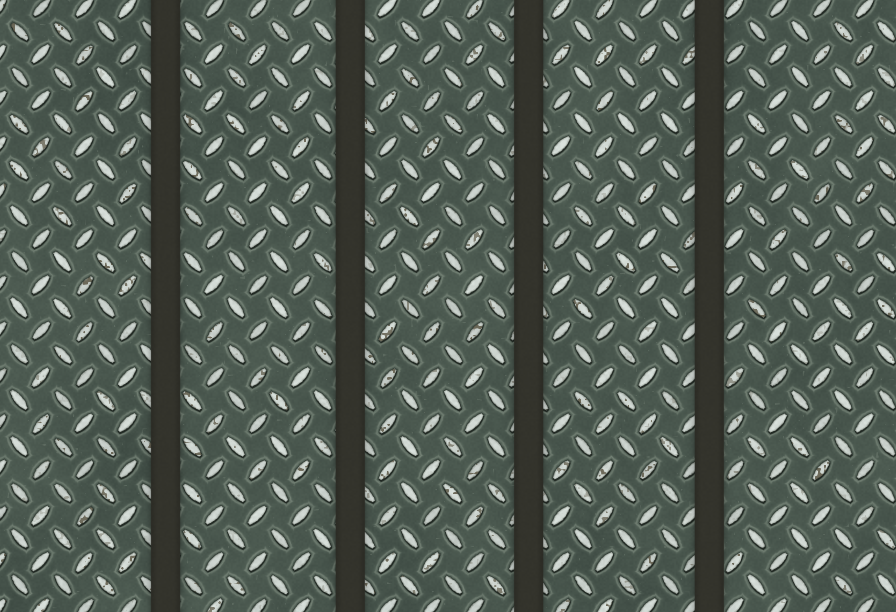
A WebGL 2 fragment shader for this texture:

```glsl
#version 300 es
precision highp float;
// Worn green diamond-plate steel, cut into five upright panels by dark gaps.

uniform vec2 u_resolution;
out vec4 outColor;

// Lengths are fractions of the canvas height.
const vec2 CELL = vec2(0.07086, 0.07543);
const vec2 LATTICE_ORIGIN = vec2(0.5276, 0.6476);
const vec2 STUD_HALF = vec2(0.0186, 0.0064);
const float STUD_TILT = 0.84;
const vec4 GAP_CENTRES = vec4(0.2705, 0.5724, 0.8638, 1.159);
const float GAP_HALF = 0.0238;

const vec3 STEEL_DARK = vec3(0.25, 0.30, 0.27);
const vec3 STEEL_LIGHT = vec3(0.35, 0.41, 0.365);
const vec3 HALO = vec3(0.50, 0.55, 0.50);
const vec3 SHADOW = vec3(0.10, 0.125, 0.105);
const vec3 STUD_RIM = vec3(0.68, 0.71, 0.68);
const vec3 STUD_FACE = vec3(0.81, 0.84, 0.82);
const vec3 RUST = vec3(0.36, 0.34, 0.27);
const vec3 GAP = vec3(0.20, 0.20, 0.17);

float hash(vec2 p) {
    vec3 q = fract(vec3(p.xyx) * 0.1031);
    q += dot(q, q.yzx + 33.33);
    return fract((q.x + q.y) * q.z);
}

float noise(vec2 p) {
    vec2 i = floor(p), f = fract(p);
    f = f * f * (3.0 - 2.0 * f);
    return mix(mix(hash(i), hash(i + vec2(1, 0)), f.x),
               mix(hash(i + vec2(0, 1)), hash(i + vec2(1, 1)), f.x), f.y);
}

float fbm(vec2 p) {
    float sum = 0.0, gain = 0.5;
    for (int i = 0; i < 4; i++) {
        sum += gain * noise(p);
        p = p * 2.1 + 17.0;
        gain *= 0.5;
    }
    return sum / 0.9375;
}

vec2 rotate(vec2 p, float angle) {
    float c = cos(angle), s = sin(angle);
    return vec2(c * p.x + s * p.y, c * p.y - s * p.x);
}

// Lens with blunt ends, long axis along x.
float studDistance(vec2 p, vec2 halfSize) {
    float t = min(abs(p.x) / halfSize.x, 1.2);
    return max(abs(p.y) - halfSize.y * (1.0 - 0.68 * t * t), abs(p.x) - halfSize.x);
}

float cover(float d, float soft) {
    return 1.0 - smoothstep(-soft, soft, d);
}

vec3 steel(vec2 p) {
    float tone = 0.26 + 0.75 * (fbm(p * vec2(5.0, 4.0)) - 0.5)
               + 0.30 * (fbm(p * 38.0) - 0.5) + 0.22 * (noise(p * 330.0) - 0.5);
    vec3 color = mix(STEEL_DARK, STEEL_LIGHT, tone);
    float speck = smoothstep(0.93, 0.99, noise(p * 150.0 + 40.0));
    return mix(color, HALO, 0.35 * speck);
}

// Lays one staggered set of raised studs over the plate.
vec3 addStuds(vec3 color, vec2 p, vec2 shift, float tilt, float px) {
    vec2 grid = (p - LATTICE_ORIGIN) / CELL - shift;
    vec2 id = floor(grid + 0.5) + shift * 37.0 + 60.0;
    vec2 local = (fract(grid + 0.5) - 0.5) * CELL;
    float r = hash(id), r2 = hash(id + 91.7);
    local += (vec2(r, r2) - 0.5) * 0.0022;
    float angle = tilt + (r2 - 0.5) * 0.10;
    vec2 size = STUD_HALF * (0.95 + 0.1 * r);
    float d = studDistance(rotate(local, angle), size) + (noise(p * 300.0) - 0.5) * 0.0011;
    float shade = studDistance(rotate(local + vec2(-0.0005, 0.0021), angle), size);

    // Worn paint around the foot, then the shaded side
    float fromRing = (d - 0.0052) / 0.0019;
    float ring = exp(-fromRing * fromRing);
    color = mix(color, STEEL_LIGHT, 0.5 * cover(d - 0.008, 0.005));
    color = mix(color, HALO, ring * (0.35 + 0.45 * fbm(p * 75.0)));
    color = mix(color, SHADOW, 0.5 * cover(d - 0.0018, 0.0014));
    color = mix(color, SHADOW, 0.8 * cover(shade - 0.0010, 0.0012));

    // Polished top with pitting that differs from stud to stud
    vec3 face = mix(STUD_RIM, STUD_FACE, cover(d + 0.0018, 0.0014));
    face *= 0.95 + 0.08 * r + 0.07 * (noise(p * 220.0) - 0.5);
    float pits = smoothstep(0.67, 0.83, noise(p * 210.0 + r * 50.0));
    face = mix(face, RUST, pits * smoothstep(0.3, 0.9, r2) * 0.85);
    return mix(color, face, cover(d, max(px * 0.75, 0.0008)));
}

void main() {
    vec2 p = gl_FragCoord.xy / u_resolution.y;
    float px = 1.0 / u_resolution.y;
    vec3 color = steel(p);
    for (int i = 0; i < 2; i++) {
        float k = float(i);
        color = addStuds(color, p, vec2(0.5 * k), STUD_TILT * (2.0 * k - 1.0), px);
    }

    // Gaps between the panels
    vec4 offsets = abs(p.x - GAP_CENTRES);
    float gap = min(min(offsets.x, offsets.y), min(offsets.z, offsets.w)) - GAP_HALF;
    color *= 1.0 - 0.22 * exp(-max(gap, 0.0) / 0.005);
    vec3 gapColor = GAP * (1.0 - 0.14 * smoothstep(-0.012, 0.0, gap));
    gapColor += 0.008 * (noise(p * 300.0) - 0.5);
    outColor = vec4(mix(color, gapColor, cover(gap, px * 0.75)), 1.0);
}
```
